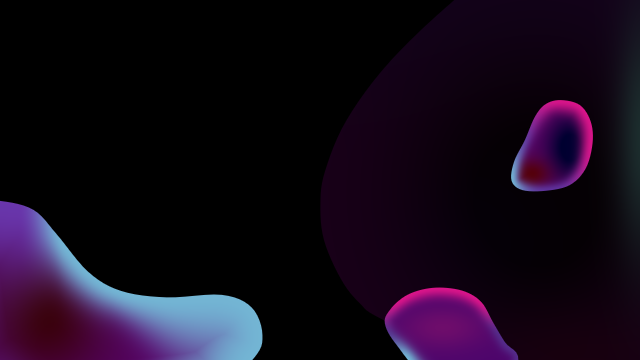
Write a WebGL 2 fragment shader that draws this background.

```glsl
#version 300 es
precision highp float;

uniform vec2 u_resolution;
out vec4 outColor;

#define KNOTS 13
#define STEPS 6
#define SKY vec3(0.45, 0.71, 0.83)
#define VIOLET vec3(0.41, 0.21, 0.67)
#define PURPLE vec3(0.33, 0.01, 0.38)
#define PINK vec3(0.85, 0.08, 0.54)
#define CRIMSON vec3(0.22, 0.00, 0.03)
#define NAVY vec3(0.00, 0.00, 0.19)
#define PLUM vec3(0.10, 0.00, 0.10)
#define TEAL vec3(0.11, 0.18, 0.18)

// Outlines as spline knots, in units of the canvas height
const vec2 VEIL[KNOTS] = vec2[](
  vec2(1.481, 1.174), vec2(1.262, 1.0), vec2(1.083, 0.829), vec2(0.963, 0.667),
  vec2(0.903, 0.525), vec2(0.890, 0.433), vec2(0.900, 0.333), vec2(0.947, 0.225),
  vec2(1.0, 0.157), vec2(1.069, 0.109), vec2(1.389, -0.042), vec2(2.315, -0.296),
  vec2(2.315, 1.463));
const vec2 WAVE[KNOTS] = vec2[](
  vec2(0.0, 0.442), vec2(0.093, 0.417), vec2(0.157, 0.350), vec2(0.245, 0.245),
  vec2(0.336, 0.192), vec2(0.463, 0.174), vec2(0.616, 0.181), vec2(0.699, 0.146),
  vec2(0.729, 0.069), vec2(0.701, 0.0), vec2(0.556, -0.134), vec2(-0.278, -0.204),
  vec2(-0.116, 0.444));
const vec2 DROP[KNOTS] = vec2[](
  vec2(1.558, 0.722), vec2(1.611, 0.708), vec2(1.641, 0.662), vec2(1.646, 0.602),
  vec2(1.627, 0.532), vec2(1.583, 0.486), vec2(1.516, 0.470), vec2(1.451, 0.472),
  vec2(1.421, 0.498), vec2(1.428, 0.551), vec2(1.458, 0.611), vec2(1.486, 0.676),
  vec2(1.516, 0.711));
const vec2 PEBBLE[KNOTS] = vec2[](
  vec2(1.069, 0.102), vec2(1.083, 0.139), vec2(1.123, 0.176), vec2(1.174, 0.196),
  vec2(1.231, 0.201), vec2(1.292, 0.190), vec2(1.338, 0.160), vec2(1.370, 0.104),
  vec2(1.403, 0.049), vec2(1.440, -0.002), vec2(1.389, -0.134), vec2(1.192, -0.053),
  vec2(1.100, 0.044));

vec2 catmullRom(vec2 a, vec2 b, vec2 c, vec2 d, float t) {
  return b + 0.5 * t * (c - a + t * (2.0 * a - 5.0 * b + 4.0 * c - d
       + t * (3.0 * (b - c) + d - a)));
}

// Signed distance to a closed spline, negative inside
float splineDistance(vec2 p, vec2 knots[KNOTS]) {
  float nearest = 1e6, side = 1.0;
  vec2 a = knots[0];
  for (int i = 0; i < KNOTS; i++) {
    for (int j = 1; j <= STEPS; j++) {
      vec2 b = catmullRom(knots[(i + KNOTS - 1) % KNOTS], knots[i],
                          knots[(i + 1) % KNOTS], knots[(i + 2) % KNOTS],
                          float(j) / float(STEPS));
      vec2 e = b - a, w = p - a;
      vec2 gap = w - e * clamp(dot(w, e) / dot(e, e), 0.0, 1.0);
      nearest = min(nearest, dot(gap, gap));
      if ((a.y > p.y) != (b.y > p.y) && w.x < e.x * w.y / e.y) side = -side;
      a = b;
    }
  }
  return side * sqrt(nearest);
}

float glow(vec2 p, vec2 center, vec2 radius) {
  vec2 q = (p - center) / radius;
  return exp(-dot(q, q));
}

float rim(float d, float width) {
  return exp(-d * d / (width * width));
}

float coverage(float d) {
  return clamp(0.5 - d * u_resolution.y, 0.0, 1.0);
}

vec3 veilColor(vec2 p) {
  vec3 c = mix(PLUM, vec3(0.08, 0.01, 0.11), smoothstep(0.5, 1.0, p.y));
  c = mix(c, vec3(0.02, 0.0, 0.015), min(1.0, 1.25 * glow(p, vec2(1.49, 0.45), vec2(0.36, 0.40))));
  c += vec3(0.0, 0.0, 0.015) * glow(p, vec2(1.3, 0.33), vec2(0.2));
  c = mix(c, vec3(0.10, 0.0, 0.05), 0.7 * glow(p, vec2(1.6, 0.0), vec2(0.25, 0.13)));
  return mix(c, TEAL, glow(p, vec2(1.79, 0.62), vec2(0.075, 0.33)));
}

vec3 waveColor(vec2 p, float d) {
  float width = mix(0.13, 0.06, smoothstep(0.0, 0.17, p.x));
  width = mix(width, 0.20, smoothstep(0.3, 0.65, p.x));
  vec3 c = mix(PURPLE, CRIMSON, glow(p, vec2(0.125, 0.13), vec2(0.17, 0.18)));
  c = mix(c, VIOLET, 0.6 * rim(d, width * 1.5));
  return mix(c, mix(VIOLET, SKY, smoothstep(0.05, 0.18, p.x)), rim(d, width));
}

vec3 dropColor(vec2 p, float d) {
  vec3 c = mix(PURPLE, NAVY, min(1.0, 1.2 * glow(p, vec2(1.585, 0.59), vec2(0.062, 0.085))));
  c = mix(c, CRIMSON * 1.5, glow(p, vec2(1.477, 0.517), vec2(0.05, 0.04)));
  float lit = smoothstep(-0.06, 0.1, dot(p - vec2(1.53, 0.59), vec2(0.8, 0.6)));
  c = mix(c, mix(VIOLET * 0.9, PINK, lit), rim(d, mix(0.018, 0.033, lit)));
  return mix(c, SKY, rim(d, 0.024) * glow(p, vec2(1.415, 0.50), vec2(0.05, 0.09)));
}

vec3 pebbleColor(vec2 p, float d) {
  vec3 c = mix(vec3(0.30, 0.02, 0.42), vec3(0.43, 0.05, 0.42),
               glow(p, vec2(1.23, 0.09), vec2(0.12, 0.06)));
  float lit = smoothstep(0.07, 0.17, p.y);
  c = mix(c, mix(VIOLET * 0.8, PINK, lit), rim(d, mix(0.02, 0.027, lit)));
  return mix(c, SKY, rim(d, 0.03) * glow(p, vec2(1.13, 0.0), vec2(0.07, 0.055)));
}

void main() {
  vec2 p = gl_FragCoord.xy / u_resolution.y;
  float wave = splineDistance(p, WAVE);
  float drop = splineDistance(p, DROP);
  float pebble = splineDistance(p, PEBBLE);

  // Layers from back to front
  vec3 color = veilColor(p) * coverage(splineDistance(p, VEIL));
  color = mix(color, waveColor(p, wave), coverage(wave));
  color = mix(color, dropColor(p, drop), coverage(drop));
  color = mix(color, pebbleColor(p, pebble), coverage(pebble));
  outColor = vec4(color, 1.0);
}
```
